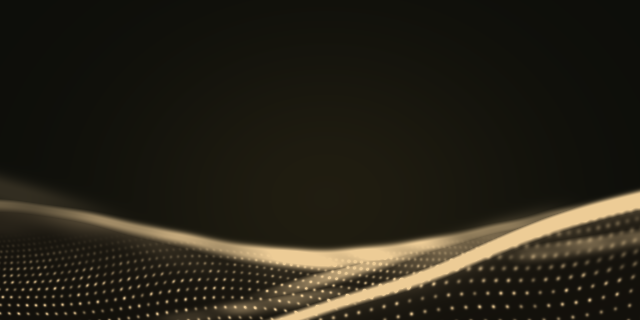
This background is drawn by a WebGL 2 fragment shader. Its source:

```glsl
#version 300 es
precision highp float;

uniform vec2 u_resolution;
out vec4 fragColor;

float hash(vec2 p) {
    return fract(sin(dot(p, vec2(127.1, 311.7))) * 43758.5);
}

float gradientDot(vec2 cell, vec2 offset) {
    float angle = 6.2832 * hash(cell);
    return dot(vec2(cos(angle), sin(angle)), offset);
}

float gradientNoise(vec2 p) {
    vec2 i = floor(p), f = fract(p);
    vec2 s = f * f * f * (f * (f * 6.0 - 15.0) + 10.0);
    vec2 e = vec2(1.0, 0.0);
    return mix(mix(gradientDot(i, f), gradientDot(i + e, f - e), s.x),
               mix(gradientDot(i + e.yx, f - e.yx), gradientDot(i + 1.0, f - 1.0), s.x), s.y);
}

// Bright band with a flat core and separate softness on each side
float band(float d, float core, float above, float below) {
    float e = max(abs(d) - core, 0.0) / (d > 0.0 ? above : below);
    return exp(-e * e);
}

// Rows of dots that shrink toward a horizon
float dotField(vec2 p, float horizon, float density, float radius) {
    float depth = max(horizon - p.y, 0.05);
    float row = floor(log(depth) * density);
    float rowDepth = exp((row + 0.5) / density);
    float spacing = rowDepth / density;
    float column = floor((p.x - 0.9) / spacing + 0.5 * mod(row, 2.0));
    float centerX = 0.9 + (column + 0.5 - 0.5 * mod(row, 2.0)) * spacing;
    vec2 d = vec2(p.x - centerX, depth - rowDepth);
    return exp(-dot(d, d) / (radius * radius)) * mix(0.45, 1.0, hash(vec2(column, row)));
}

void main() {
    vec2 p = gl_FragCoord.xy / u_resolution.y;
    p.x *= 2.0 * u_resolution.y / u_resolution.x;
    float x = p.x, y = p.y;
    float grain = gradientNoise(vec2(x * 5.0, y * 16.0 + x * 3.0));

    // Heights of the folds
    float back = 0.365 - 0.175 * smoothstep(-0.1, 1.05, x) + 0.2 * smoothstep(0.95, 2.2, x)
               + 0.006 * gradientNoise(vec2(x * 6.0, 3.0));
    float front = 0.34 * (x - 0.9) + 0.018 * sin(5.6 * (x - 1.45)) * smoothstep(1.0, 1.5, x);
    float branch = 0.14 + 0.29 * (x - 1.04);
    float side = 0.205 + 0.14 * (x - 1.61);
    float underBack = smoothstep(0.012, -0.03, y - back);
    float underFront = smoothstep(0.0, -0.03, y - front);

    // Dark backdrop with a warm glow in the centre
    vec2 g = (p - vec2(1.02, 0.38)) / vec2(0.75, 0.6);
    vec3 color = mix(vec3(0.05, 0.053, 0.038), vec3(0.125, 0.112, 0.065), exp(-dot(g, g) * 1.4));
    color = mix(color, vec3(0.075, 0.064, 0.043), 0.8 * underBack);

    // Haze around the folds
    float light = 0.22 * underBack * exp(-max(back - y, 0.0) / 0.06) * (1.0 + grain);
    light += 0.16 * band(y - 0.41 + 0.28 * x, 0.01, 0.035, 0.05) * smoothstep(0.5, 0.05, x);
    light += 0.32 * band(y - mix(back, front, 0.42), 0.012, 0.035, 0.035)
           * smoothstep(1.15, 1.4, x) * smoothstep(1.85, 1.5, x);
    light += 0.2 * underFront * exp(-max(front - y, 0.0) / 0.035);

    // Glowing folds
    float center = exp(-pow((x - 1.04) / 0.32, 2.0));
    float backPower = mix(0.42, 0.75, smoothstep(0.1, 0.6, x)) + 0.3 * center;
    backPower *= mix(1.0, 0.65, smoothstep(1.3, 1.55, x)) * (1.0 + 0.35 * grain);
    light = max(light, backPower * band(y - back, 0.003 + 0.012 * center, 0.014, 0.022));
    float branchPower = smoothstep(0.7, 1.12, x) * smoothstep(1.65, 1.15, x);
    light = max(light, 0.8 * branchPower * band(y - branch, 0.006, 0.014, 0.02));
    light = max(light, band(y - front, mix(0.008, 0.018, smoothstep(1.0, 1.8, x)), 0.012, 0.013));
    light = max(light, (0.36 + 0.2 * grain) * smoothstep(1.52, 1.72, x)
                     * band(y - side, 0.006, 0.018, 0.025));
    light = max(light, (0.35 + 0.4 * grain) * smoothstep(0.4, 0.8, x) * smoothstep(1.2, 0.9, x)
                     * band(y - 0.06 - 0.16 * (x - 0.9), 0.004, 0.018, 0.022));

    // Dotted surfaces, bent by slow waves
    vec2 bent = p + vec2(0.012 * sin(y * 24.0), 0.02 * sin(x * 6.0 + y * 5.0) + 0.08 * (x - 0.6) * (x - 0.6));
    float leftDots = dotField(bent, 0.58, 18.0, 0.0048);
    leftDots *= smoothstep(0.28, 0.06, y) * underBack * (1.0 - underFront);
    float blur = smoothstep(0.08, 0.24, y);
    vec2 tilted = p + vec2(0.01 * sin(y * 18.0), 0.015 * sin(x * 8.0) - 0.12 * (x - 1.4));
    float rightDots = dotField(tilted, 0.8, 18.0, mix(0.0058, 0.0085, blur));
    rightDots *= underFront * mix(0.95, 0.28, blur);
    light += 1.0 * leftDots + rightDots;

    color = mix(color, vec3(0.93, 0.8, 0.59), clamp(light, 0.0, 1.0));
    fragColor = vec4(color, 1.0);
}
```
